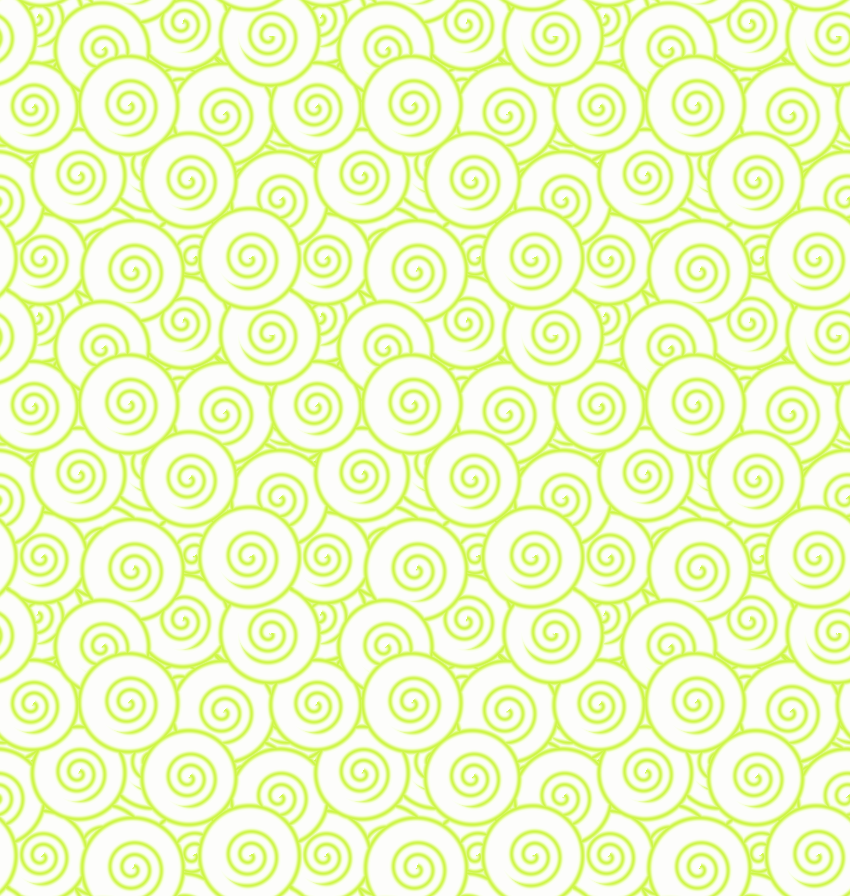
A Shadertoy shader for this pattern:

```glsl
// Overlapping white discs, each with a lime rim and a lime spiral, in a repeating tile.
// Discs are laid in painter's order on two jittered, staggered grids; one distance
// to the topmost line is kept, then coloured once. Each disc wraps around its tile.

#define TILES 3.0         // repeats along each side
#define RADIUS 0.161      // disc radius, in tile heights
#define SIZE_VARIATION 0.14
#define JITTER 0.42       // scatter of the centres, in grid cells
#define RIM 0.0062        // half width of the rim line
#define STROKE 0.0056     // half width of the spiral line
#define PITCH 0.235       // spiral growth per turn, in disc radii
#define TURNS 2.65
#define SOFTNESS 0.0065   // edge blur of the lines
#define HALO 0.013        // reach of the pale tint beside the lines

const float TAU = 6.2831853;
const vec2 GRID = vec2(3.0, 4.0);
const int CELLS = 12;
const vec3 PAPER = vec3(0.992, 0.994, 0.985);
const vec3 TINT = vec3(0.97, 1.0, 0.87);
const vec3 LIME = vec3(0.805, 0.96, 0.27);

vec4 hash4(float n) {
    return fract(sin(n * vec4(12.99, 78.23, 39.35, 51.73) + 4.1) * 4375.85);
}

// Signed distance to a spiral stroke in a disc of unit radius, scaled by size.
float spiralLine(vec2 p, float size, float phase) {
    float r = length(p);
    float angle = fract(phase - atan(p.y, p.x + 1e-6) / TAU);
    float slope = r / sqrt(r * r + PITCH * PITCH / (TAU * TAU));
    float nearest = 1.0;
    for (int k = 0; k < 3; k++) {
        float turn = angle + float(k);
        float taper = 1.0 - smoothstep(TURNS - 0.3, TURNS, turn);
        float halfWidth = mix(-0.02, STROKE, taper);
        float gap = abs(r - 0.05 - PITCH * turn) * slope * size;
        nearest = min(nearest, gap - halfWidth);
    }
    return nearest;
}

// Centre of disc i in the unit tile; the first CELLS discs fill the back layer.
vec2 discCentre(int i, vec2 scatter) {
    int cell = (i * 5) % CELLS;
    vec2 place = vec2(cell % 3, cell / 3);
    place.x += 0.5 * mod(place.y, 2.0);
    if (i < CELLS) place += vec2(0.5, 0.15);
    return (place + 0.5 + JITTER * (scatter - 0.5)) / GRID;
}

void mainImage(out vec4 fragColor, in vec2 fragCoord) {
    vec2 uv = fragCoord / iResolution.xy * TILES;
    vec2 aspect = vec2(iResolution.x / iResolution.y, 1.0);

    // Later discs hide earlier ones
    float line = 1.0;
    for (int i = 0; i < 2 * CELLS; i++) {
        vec4 rnd = hash4(float(i) + 1.0);
        vec2 p = uv - discCentre(i, rnd.xy);
        p = (p - round(p)) * aspect;
        float size = RADIUS * (1.0 + SIZE_VARIATION * (rnd.z - 0.5));
        float edge = length(p) - size;
        float rim = abs(edge) - RIM;
        line = edge < 0.0
            ? min(rim, spiralLine(p / size, size, 0.25 * rnd.w))
            : min(line, rim);
    }

    // Pale tint around the strokes, then the strokes themselves
    float blur = max(SOFTNESS, TILES / iResolution.y);
    vec3 color = mix(TINT, PAPER, smoothstep(0.0, HALO, line));
    color = mix(LIME, color, smoothstep(-blur, blur, line));
    fragColor = vec4(color, 1.0);
}
```
